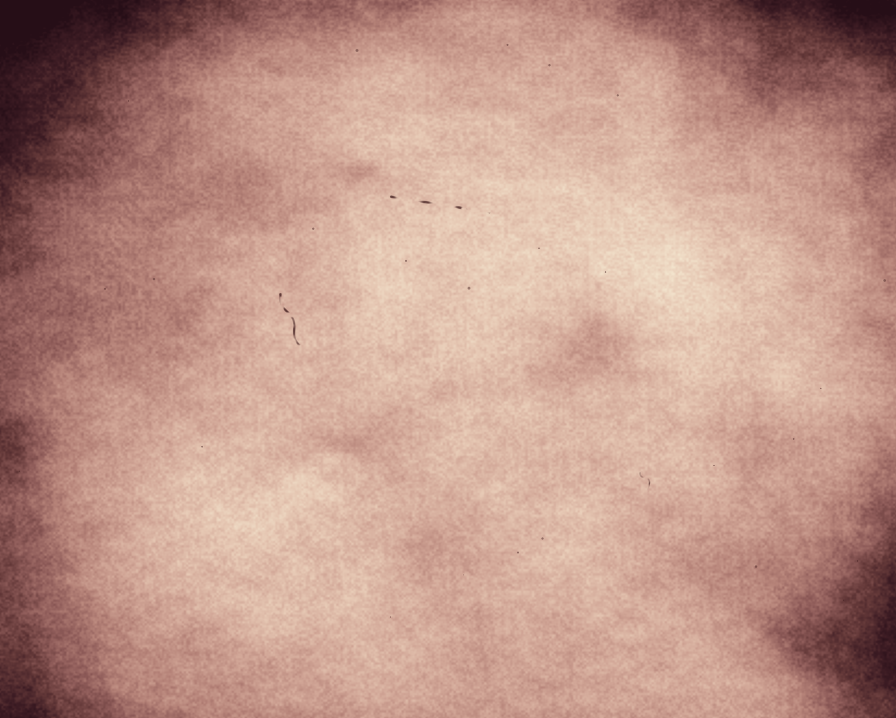
Write a WebGL 2 fragment shader that draws this texture.

```glsl
#version 300 es
precision highp float;
// Aged rose paper: a pale, blotchy centre darkening to plum corners.
// Soft ragged patches and edge falloff build one tone value; noise adds
// mottling, fibres and grain, and a colour ramp turns the tone into paint.
uniform vec2 u_resolution;
out vec4 fragColor;

const float BASE_TONE = 4.6;      // ramp level of the clean paper
const float WARP = 0.055;         // raggedness of the patches
const float MOTTLE = 1.5;         // large cloudy variation
const float FIBRE = 0.85;         // fine horizontal fibres
const float GRAIN = 0.55;         // smallest speckle
const vec4 EDGE_DEPTH = vec4(2.5, 1.6, 1.8, 0.8);     // left, right, top, bottom
const vec4 EDGE_WIDTH = vec4(0.14, 0.06, 0.06, 0.05);
const int SPECKS = 26;
const float SPECK_SIZE = 0.0022;
const vec3 INK = vec3(0.27, 0.13, 0.13);
const vec3 RAMP[8] = vec3[8](
  vec3(0.15, 0.055, 0.09), vec3(0.24, 0.11, 0.14),
  vec3(0.39, 0.22, 0.22), vec3(0.56, 0.36, 0.35),
  vec3(0.71, 0.51, 0.47), vec3(0.82, 0.65, 0.59),
  vec3(0.90, 0.78, 0.70), vec3(0.95, 0.89, 0.80));

float hash(vec2 p) {
  return fract(sin(dot(p, vec2(127.1, 311.7))) * 43758.5453);
}

float noise(vec2 p) {
  vec2 i = floor(p), f = fract(p);
  f = f * f * (3.0 - 2.0 * f);
  return mix(mix(hash(i), hash(i + vec2(1, 0)), f.x),
             mix(hash(i + vec2(0, 1)), hash(i + vec2(1, 1)), f.x), f.y);
}

// Layered noise centred on zero.
float fbm(vec2 p) {
  float sum = 0.0, amp = 0.5;
  for (int i = 0; i < 5; i++) {
    sum += amp * (noise(p) - 0.5);
    p = mat2(1.6, 1.2, -1.2, 1.6) * p + 7.3;
    amp *= 0.55;
  }
  return sum;
}

float blob(vec2 p, vec2 centre, vec2 radius) {
  vec2 d = (p - centre) / radius;
  return exp(-dot(d, d));
}

float vignette(vec2 p) {
  vec4 inset = max(vec4(p.x, 1.0 - p.x, 1.0 - p.y, p.y), 0.0);
  return dot(EDGE_DEPTH, exp(-inset / EDGE_WIDTH));
}

float corners(vec2 p) {
  return 3.0 * blob(p, vec2(0.0, 1.0), vec2(0.28, 0.30))
       + 3.2 * blob(p, vec2(0.93, 1.0), vec2(0.17, 0.20))
       + 3.0 * blob(p, vec2(1.0, 0.12), vec2(0.13, 0.18))
       + 1.0 * blob(p, vec2(0.0, 0.0), vec2(0.20, 0.20));
}

float paleAreas(vec2 p) {
  return 0.8 * blob(p, vec2(0.77, 0.63), vec2(0.09, 0.11))
       + 0.5 * blob(p, vec2(0.63, 0.71), vec2(0.20, 0.13))
       + 0.5 * blob(p, vec2(0.43, 0.60), vec2(0.07, 0.06))
       + 0.4 * blob(p, vec2(0.40, 0.83), vec2(0.08, 0.05))
       + 0.7 * blob(p, vec2(0.28, 0.30), vec2(0.11, 0.07))
       + 0.4 * blob(p, vec2(0.33, 0.15), vec2(0.12, 0.12));
}

float stains(vec2 p) {
  return 1.4 * blob(p, vec2(0.665, 0.52), vec2(0.060, 0.060))
       + 1.0 * blob(p, vec2(0.40, 0.78), vec2(0.050, 0.032))
       + 0.9 * blob(p, vec2(0.25, 0.70), vec2(0.090, 0.050))
       + 0.7 * blob(p, vec2(0.16, 0.56), vec2(0.100, 0.080))
       + 0.9 * blob(p, vec2(0.37, 0.38), vec2(0.065, 0.045))
       + 0.7 * blob(p, vec2(0.50, 0.26), vec2(0.070, 0.050))
       + 0.9 * blob(p, vec2(0.83, 0.38), vec2(0.060, 0.050))
       + 1.3 * blob(p, vec2(0.80, 0.22), vec2(0.120, 0.110))
       + 0.8 * blob(p, vec2(0.00, 0.39), vec2(0.040, 0.040))
       + 0.5 * blob(p, vec2(0.465, 0.455), vec2(0.020, 0.020))
       + 0.5 * blob(p, vec2(0.56, 0.08), vec2(0.120, 0.120));
}

// Thin broken hair from a to b.
float hair(vec2 p, vec2 a, vec2 b) {
  vec2 ab = b - a;
  float h = clamp(dot(p - a, ab) / dot(ab, ab), 0.0, 1.0);
  float d = length(p - a - ab * h + vec2(0.004 * sin(h * 9.0), 0.0));
  return (1.0 - smoothstep(0.0006, 0.0028, d)) * smoothstep(0.2, 0.6, noise(p * 130.0));
}

void main() {
  vec2 uv = gl_FragCoord.xy / u_resolution;
  vec2 aspect = vec2(u_resolution.x / u_resolution.y, 1.0);
  vec2 p = uv * aspect;

  // Broad tone, ragged by a noise warp
  vec2 q = uv + WARP * vec2(fbm(p * 9.0), fbm(p * 9.0 + 31.0)) * 2.0;
  float tone = BASE_TONE - vignette(q) - corners(q) + paleAreas(q) - stains(q);

  // Paper surface
  tone += MOTTLE * fbm(p * 5.0 + 4.0) * 0.7;
  tone += FIBRE * fbm(p * vec2(24.0, 42.0));
  tone += GRAIN * (noise(p * 210.0) + noise(p * 330.0 + 9.0) - 1.0);

  float level = clamp(tone + 1.0, 0.0, 6.99);
  int i = int(level);
  vec3 colour = mix(RAMP[i], RAMP[i + 1], fract(level));

  // Specks and hairs
  float marks = hair(p, vec2(0.313, 0.59) * aspect, vec2(0.335, 0.52) * aspect);
  marks = max(marks, hair(p, vec2(0.545, 0.726), vec2(0.547, 0.704) * aspect));
  marks = max(marks, hair(p, vec2(0.715, 0.345) * aspect, vec2(0.728, 0.315) * aspect));
  for (int k = 0; k < SPECKS; k++) {
    float id = float(k);
    vec2 spot = vec2(hash(vec2(id, 1.7)), hash(vec2(id, 5.3))) * aspect;
    float size = SPECK_SIZE * (0.4 + hash(vec2(id, 9.1)));
    marks = max(marks, 0.6 * (1.0 - smoothstep(0.3 * size, size, length(p - spot))));
  }
  fragColor = vec4(mix(colour, min(colour, INK), 0.8 * marks), 1.0);
}
```
